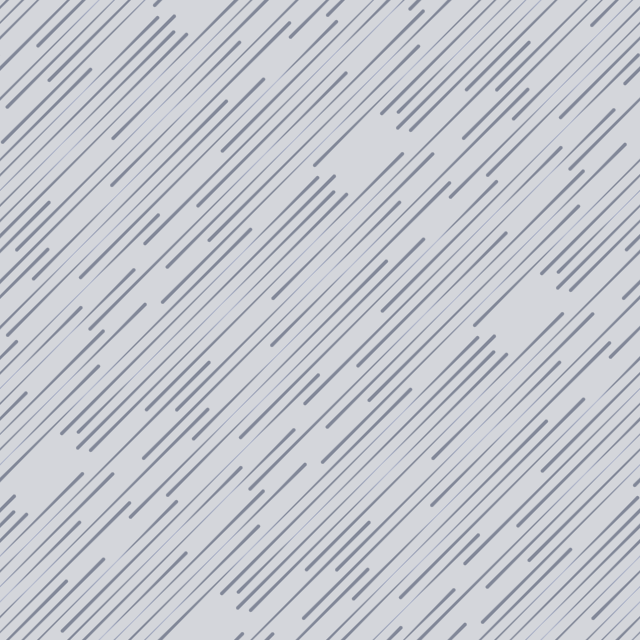
This pattern is drawn by a WebGL 1 fragment shader. Its source:

```glsl
precision highp float;

uniform vec2 u_resolution;

const vec3 PAPER = vec3(0.832, 0.840, 0.858);
const vec3 INK = vec3(0.505, 0.530, 0.595);
const vec3 PALE_INK = vec3(0.600, 0.635, 0.760);

const float SQRT_HALF = 0.70710678;
const float LANE_WIDTH = SQRT_HALF / 42.0;  // spacing across the strokes
const float LANE_CYCLE = 21.0;              // lanes before the phases repeat
const float STROKE_PERIOD = SQRT_HALF;      // stroke plus gap along a lane
const float STROKE_SHARE = 0.807;           // part of the period that is inked
const float HEAD_RADIUS = 0.00275;          // half width at the round ends
const float WAIST_RADIUS = 0.00045;         // half width at the thinnest point
const float WAIST_SPREAD = 0.55;            // how far the waist may leave the middle
const float EDGE_SOFTNESS = 1.25;           // filter width in pixels

float hash(float n) {
    n = fract(n * 0.1031);
    n *= n + 33.33;
    n *= n + n;
    return fract(n);
}

// Share of a filter footprint that a line of the given half width covers
float lineCoverage(float dist, float radius, float footprint) {
    float halfPrint = 0.5 * footprint;
    float overlap = min(dist + halfPrint, radius) - max(dist - halfPrint, -radius);
    return clamp(overlap / footprint, 0.0, 1.0);
}

void main() {
    float scale = min(u_resolution.x, u_resolution.y);
    vec2 p = gl_FragCoord.xy / scale;

    // Axes along and across the rising diagonal
    float along = (p.x + p.y) * SQRT_HALF;
    float across = (p.x - p.y) * SQRT_HALF / LANE_WIDTH;

    // Each lane gets its own shift and waist position
    float lane = mod(floor(across), LANE_CYCLE);
    float phase = hash(lane + 11.7);
    float waist = (hash(lane + 57.3) * 2.0 - 1.0) * WAIST_SPREAD;

    // Position relative to the middle of the nearest stroke
    float offset = (fract(across) - 0.5) * LANE_WIDTH;
    float s = (fract(along / STROKE_PERIOD + phase) - 0.5) * STROKE_PERIOD;
    float reach = 0.5 * STROKE_SHARE * STROKE_PERIOD - HEAD_RADIUS;

    // Width grows from the waist to both round ends
    float t = s / reach - waist;
    float swell = clamp(abs(t) / (1.0 + sign(t) * -waist), 0.0, 1.0);
    float radius = mix(WAIST_RADIUS, HEAD_RADIUS, swell);
    float dist = length(vec2(max(abs(s) - reach, 0.0), offset));

    float cover = lineCoverage(dist, radius, EDGE_SOFTNESS / scale);
    vec3 ink = mix(PALE_INK, INK, smoothstep(0.0, 0.3, swell));
    gl_FragColor = vec4(mix(PAPER, ink, cover), 1.0);
}
```
